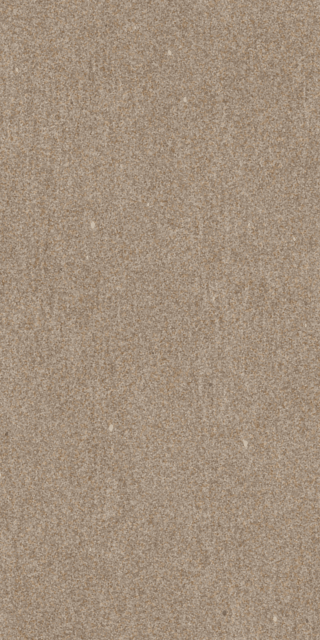
This texture is drawn by a WebGL 2 fragment shader. Its source:

```glsl
#version 300 es
precision highp float;
// Fine-grained sandstone: crossed layers of rotated value noise form the grain,
// stretched noise adds faint vertical streaks, thresholded noise tints warm
// grains, and a hashed loop scatters small pale chips and dark pits.

uniform vec2 u_resolution;
out vec4 fragColor;

float hash(vec2 cell) {
    uvec2 q = uvec2(ivec2(cell)) * uvec2(1597334673u, 3812015801u);
    uint n = (q.x ^ q.y) * 1597334673u;
    n = (n ^ (n >> 15u)) * 2246822519u;
    n ^= n >> 13u;
    return float(n >> 8u) / 16777216.0;
}

float noise(vec2 p) {
    vec2 cell = floor(p);
    vec2 f = fract(p);
    f = f * f * (3.0 - 2.0 * f);
    float low = mix(hash(cell), hash(cell + vec2(1, 0)), f.x);
    float high = mix(hash(cell + vec2(0, 1)), hash(cell + vec2(1, 1)), f.x);
    return mix(low, high, f.y);
}

vec2 rotate(vec2 p, float angle) {
    float c = cos(angle), s = sin(angle);
    return vec2(c * p.x - s * p.y, s * p.x + c * p.y);
}

// Soft upright blob with a ragged outline.
float chip(vec2 offset, vec2 size, float ragged) {
    float d = length(offset / size) + ragged;
    return 1.0 - smoothstep(0.5, 1.2, d);
}

void main() {
    vec2 p = gl_FragCoord.xy / u_resolution.x;
    float height = u_resolution.y / u_resolution.x;

    // Grain: fine layers at unrelated angles, so that no lattice shows
    float grain = noise(rotate(p, 0.48) * 246.0 + 40.0)
                + noise(rotate(p, 1.21) * 219.0 + 90.0) - 1.0;
    float coarse = noise(rotate(p, 0.87) * 130.0 + 150.0) - 0.5;
    float tone = 0.128 * grain + 0.025 * coarse;

    // Vertical streaks, stronger inside worn patches
    vec2 bent = p + vec2(0.012 * noise(p * vec2(3.0, 5.0)), 0.0);
    float worn = smoothstep(0.5, 0.9, noise(p * vec2(6.0, 3.0) + 17.0));
    float streak = noise(bent * vec2(150.0, 20.0) + 5.0) - 0.5;
    float band = noise(bent * vec2(42.0, 3.5) + 61.0) - 0.5;
    tone += (0.026 + 0.045 * worn) * streak + 0.015 * band;

    // Broad clouding
    tone += 0.018 * (noise(p * 4.0 + 8.0) - 0.5);
    tone += 0.012 * (noise(p * 13.0 + 33.0) - 0.5);

    vec3 color = vec3(0.635, 0.567, 0.497) + tone * vec3(1.0, 1.11, 1.17);

    // Warm ochre grains, gathered in loose clusters
    float cluster = noise(p * 11.0 + 71.0);
    float ochre = noise(rotate(p, 0.35) * 170.0 + 23.0) + 0.14 * (cluster - 0.5);
    color += smoothstep(0.56, 0.9, ochre) * vec3(0.014, -0.016, -0.05);

    // Scattered pale chips with a faint halo, and fewer dark pits
    float ragged = 0.6 * (noise(p * 120.0 + 12.0) - 0.5);
    for (int i = 0; i < 24; i++) {
        float id = float(i);
        vec2 center = vec2(hash(vec2(id, 301)), hash(vec2(id, 302)) * height);
        float size = mix(0.004, 0.010, pow(hash(vec2(id, 303)), 2.0));
        vec2 offset = rotate(p - center, 0.6 * (hash(vec2(id, 304)) - 0.5));
        if (i % 3 == 2) {
            float pit = chip(offset, vec2(0.7, 1.0) * size, ragged);
            color = mix(color, vec3(0.38, 0.31, 0.25), 0.6 * pit);
        } else {
            float core = chip(offset, vec2(0.8, 1.4) * size, ragged);
            float halo = chip(offset, vec2(2.0, 4.0) * size, 2.0 * ragged);
            color = mix(color, vec3(0.82, 0.77, 0.70), 0.85 * core + 0.12 * halo * (1.0 - core));
        }
    }

    fragColor = vec4(clamp(color, 0.0, 1.0), 1.0);
}
```
